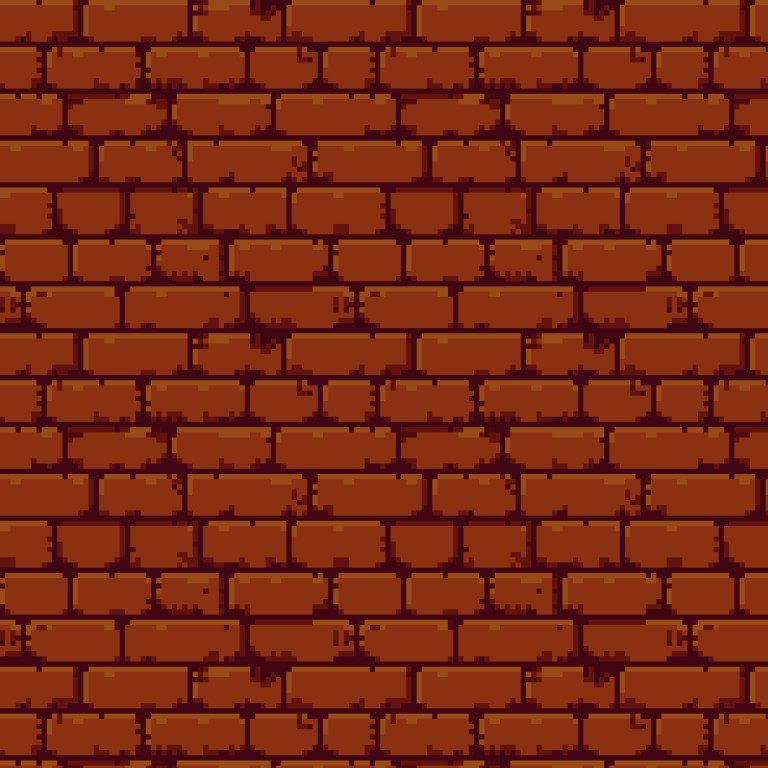
Give the GLSL for this texture, as a Shadertoy shader.

```glsl
// Pixel-art brick wall: a 64 x 64 texel tile of seven courses, repeated over the canvas.
// Each texel is classed as mortar, worn edge, highlight or face from its place in its
// brick, with hashed wear; texel borders are then blended over one screen pixel.

const float TILE = 64.0;           // texels per repeat
const float REPEATS = 2.304;       // repeats across and down the canvas
const float COURSE = 9.0;          // texels per course, mortar included
const float TALL_ROW = 40.0;       // doubled texel row that makes one course taller
const float CRUMBLE = 0.36;        // share of bottom edges that crumble
const float NICKS = 0.05;          // share of top texels knocked out
const float DRIPS = 0.13;          // share of highlight texels that hang lower
const float CLUSTERS = 0.10;       // share of edge cells with larger damage
const vec3 CHIP = vec3(50.5, 0.5, 2.9); // one large chip: centre and radius

const vec3 MORTAR = vec3(0.25, 0.02, 0.07);
const vec3 DEEP   = vec3(0.29, 0.04, 0.05);
const vec3 WORN   = vec3(0.39, 0.07, 0.05);
const vec3 FACE   = vec3(0.55, 0.19, 0.07);
const vec3 LIGHT  = vec3(0.60, 0.29, 0.09);

// Vertical joints of each course, top to bottom; three-brick courses repeat the last.
const vec4 JOINTS[7] = vec4[7](
    vec4(15, 36, 54, 54), vec4(8, 27, 47, 61), vec4(12, 32, 52, 52),
    vec4(18, 35, 59, 59), vec4(10, 24, 38, 55), vec4(13, 29, 43, 63),
    vec4(4, 23, 47, 47));

float hash(vec2 p) {
    return fract(sin(dot(p, vec2(127.1, 311.7))) * 43758.5453);
}

float least(vec4 v) {
    return min(min(v.x, v.y), min(v.z, v.w));
}

// Damage spreading from a lower corner: 0 none, 1 worn, 3 mortar.
float cornerWear(float side, float bottom, float seed, float row) {
    float reach = 1.0 + floor(3.9 * hash(vec2(seed, row + 31.0)));
    float d = side + 1.5 * bottom;
    return d <= reach - 1.0 ? 3.0 : d <= reach ? 1.0 : 0.0;
}

vec3 texel(vec2 cell) {
    vec2 t = mod(cell, TILE);

    // Course and height within it: 0 is the top edge, 8 the mortar bed.
    float y = t.y - step(TALL_ROW, t.y);
    float row = floor(y / COURSE);
    float top = y - row * COURSE;
    float bottom = COURSE - 2.0 - top;

    // Distances to the joints on either side.
    vec4 joints = JOINTS[int(row)];
    float left = least(mod(t.x - joints, TILE));
    float right = least(mod(joints - t.x, TILE));
    if (bottom < 0.0 || left < 0.5) return MORTAR;

    float id = mod(t.x - left, TILE);
    float next = mod(t.x + right, TILE);
    float side = min(left, right);
    float grain = hash(t + 3.0);
    float brick = hash(vec2(id, row + 11.0));

    // Lower corners and crumbling bottom edge.
    float wear = max(cornerWear(left, bottom, id, row),
                     cornerWear(right, bottom, next + 70.0, row));
    if (hash(vec2(floor(t.x / 3.0), row + 20.0)) < CRUMBLE) {
        float height = 1.0 + step(0.6, hash(vec2(t.x, row + 50.0)));
        if (bottom < height) wear = max(wear, bottom < 0.5 && grain > 0.7 ? 3.0 : 1.0);
    }

    // Upper corners, nicks and long worn stretches of the top edge.
    if (top < 0.5) {
        if (side < 1.5 && grain < 0.75) wear = 3.0;
        if (grain < NICKS) wear = 3.0;
        if (brick < 0.2 && left < 13.0) wear = max(wear, 1.0);
    }

    // Shaded right edges, ragged sides and larger clusters near the ends.
    if (right < 1.5 && hash(vec2(next, row + 90.0)) < 0.3) wear = max(wear, 1.0);
    if (side < 1.5 && grain > 0.9) wear = max(wear, 2.0);
    float cluster = hash(floor(t / vec2(4.0, 3.0)) + 17.0);
    if (side < 4.5 && cluster < CLUSTERS && grain > 0.5)
        wear = max(wear, grain > 0.8 ? 2.0 : 1.0);
    if (length((t - CHIP.xy) * vec2(0.85, 1.0)) < CHIP.z && grain > 0.15)
        wear = max(wear, grain > 0.6 ? 3.0 : 1.0);

    if (wear > 2.5) return MORTAR;
    if (wear > 1.5) return DEEP;
    if (wear > 0.5) return WORN;

    // Lit top edge, its drips, and part of the left edge.
    bool lit = top < 0.5
        || (top < 1.5 && hash(vec2(floor(t.x / 2.0), row + 60.0)) < DRIPS)
        || (left < 1.5 && brick > 0.35 && top < 8.0 * brick);
    return lit ? LIGHT : FACE;
}

void mainImage(out vec4 fragColor, in vec2 fragCoord) {
    float scale = TILE * REPEATS / iResolution.y; // texels per screen pixel
    vec2 p = vec2(fragCoord.x, iResolution.y - fragCoord.y) * scale - 0.5;

    // Sharp bilinear blend: mixes neighbours only where a border crosses the pixel.
    vec2 c = floor(p);
    vec2 f = clamp((p - c - 0.5) / scale + 0.5, 0.0, 1.0);
    vec3 upper = mix(texel(c), texel(c + vec2(1, 0)), f.x);
    vec3 lower = mix(texel(c + vec2(0, 1)), texel(c + vec2(1, 1)), f.x);
    fragColor = vec4(mix(upper, lower, f.y), 1.0);
}
```
